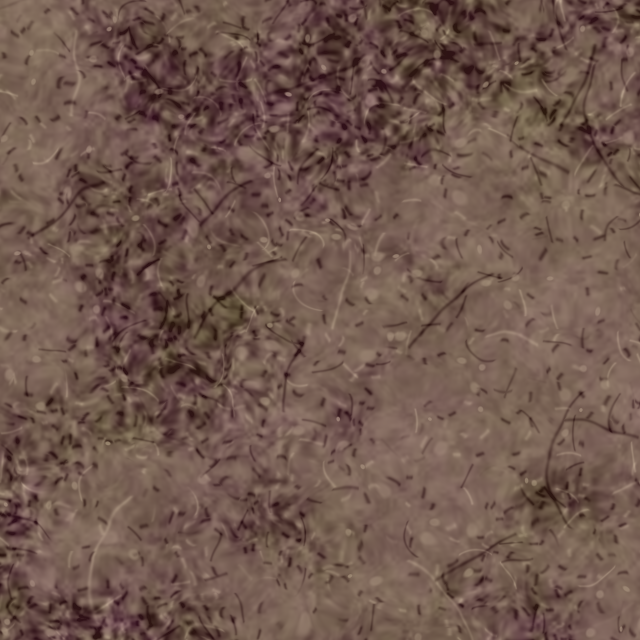
Give the GLSL for this texture, as a WebGL 1 fragment shader.

```glsl
precision highp float;
// Dry brown soil with patchy leaf litter, dark specks, pale grit and thin twigs.
uniform vec2 u_resolution;

const vec3 DARK_HUMUS = vec3(0.22, 0.12, 0.11);
const vec3 PALE_SOIL = vec3(0.55, 0.46, 0.40);
const vec3 OLIVE_TINT = vec3(-0.02, 0.05, -0.06);
const float PATCH_SCALE = 4.5;
const float GRAIN_SCALE = 75.0;
const float BARE_TONE = 0.81;
const float LITTER_TONE = 0.49;
const float BARE_GRAIN = 0.38;
const float LITTER_GRAIN = 1.35;
const float PEBBLE_SCALE = 34.0;
const float PEBBLE_SHARE = 0.09;

float hash(vec2 p) {
  vec3 q = fract(p.xyx * vec3(0.1031, 0.1030, 0.0973));
  q += dot(q, q.yzx + 33.33);
  return fract((q.x + q.y) * q.z);
}

vec2 hash2(vec2 p) {
  return vec2(hash(p + 17.3), hash(p + 71.9));
}

float noise(vec2 p) {
  vec2 i = floor(p);
  vec2 f = fract(p);
  f = f * f * (3.0 - 2.0 * f);
  float low = mix(hash(i), hash(i + vec2(1.0, 0.0)), f.x);
  float high = mix(hash(i + vec2(0.0, 1.0)), hash(i + 1.0), f.x);
  return mix(low, high, f.y);
}

float fbm(vec2 p) {
  float sum = 0.0;
  float amp = 0.53;
  for (int i = 0; i < 4; i++) {
    sum += amp * noise(p);
    p = mat2(1.6, 1.2, -1.2, 1.6) * p + 11.7;
    amp *= 0.5;
  }
  return sum;
}

// Soft curved strokes, one per cell: x = dark coverage, y = pale coverage.
vec2 strokes(vec2 p, float halfLength, float width, float density, float paleShare) {
  vec2 cell = floor(p);
  vec2 result = vec2(0.0);
  for (int y = -1; y <= 1; y++) {
    for (int x = -1; x <= 1; x++) {
      vec2 id = cell + vec2(float(x), float(y));
      vec2 q = p - id - hash2(id);
      vec2 rnd = hash2(id + 137.0);
      float angle = 6.2832 * rnd.x;
      float c = cos(angle);
      float s = sin(angle);
      q = mat2(c, -s, s, c) * q;
      q.y += (rnd.y - 0.5) * 1.2 * q.x * q.x;
      q.x = max(abs(q.x) - halfLength * mix(0.35, 1.0, rnd.y), 0.0);
      float mask = exp(-dot(q, q) / (width * width));
      mask *= smoothstep(-0.08, 0.08, density - hash(id + 291.0));
      float pale = step(hash(id + 53.0), paleShare);
      result = max(result, mask * vec2(1.0 - pale, pale));
    }
  }
  return result;
}

// Scattered rounded grit from rare cells.
float pebbles(vec2 p) {
  vec2 cell = floor(p);
  float cover = 0.0;
  for (int y = -1; y <= 1; y++) {
    for (int x = -1; x <= 1; x++) {
      vec2 id = cell + vec2(float(x), float(y));
      vec2 q = p - id - hash2(id + 400.0);
      vec2 rnd = hash2(id + 523.0);
      q *= vec2(mix(0.75, 1.3, rnd.y), 1.0);
      float radius = mix(0.14, 0.48, rnd.x * rnd.x);
      float disc = 1.0 - smoothstep(radius * 0.5, radius * 1.15, length(q));
      cover = max(cover, disc * step(hash(id + 611.0), PEBBLE_SHARE) * mix(1.0, 0.55, rnd.x));
    }
  }
  return cover;
}

void main() {
  vec2 uv = gl_FragCoord.xy / u_resolution;
  vec2 warp = vec2(noise(uv * 24.0), noise(uv * 24.0 + 40.0)) - 0.5;
  vec2 p = uv + warp * 0.018;

  // Litter gathers towards two opposite corners.
  float slope = 0.9 * (uv.x - 0.5) * (uv.y - 0.5) - 0.05 * (uv.x - 0.5);
  float litter = smoothstep(0.34, 0.66, fbm(p * PATCH_SCALE + 3.1) + slope);

  // Ground tone and crumbly grain.
  float grain = 0.65 * noise(p * GRAIN_SCALE) + 0.35 * noise(p.yx * GRAIN_SCALE * 1.9 + 9.0) - 0.5;
  float tone = mix(BARE_TONE, LITTER_TONE, litter);
  tone += grain * mix(BARE_GRAIN, LITTER_GRAIN, litter);
  tone += 0.22 * (noise(uv * 13.0 + 60.0) - 0.5);

  // Crumbs, fibres and long twigs.
  vec2 crumbs = strokes(p * 52.0, 0.34, 0.17, mix(0.22, 0.75, litter), 0.3);
  vec2 fibres = strokes(p * 25.0 + 80.0, 0.7, 0.055, mix(0.2, 0.8, litter), 0.5);
  vec2 twigs = strokes((uv + warp * 0.012) * 7.0 + 30.0, 0.75, 0.021, 0.4, 0.2);
  tone += dot(crumbs, vec2(-0.5, 0.3));
  tone += dot(fibres, vec2(-0.36, 0.3));
  tone += dot(twigs, vec2(-0.42, 0.3));
  tone = mix(tone, 1.3, 0.8 * pebbles(p * PEBBLE_SCALE));

  // Colour ramp with faint olive and mauve shifts.
  vec3 color = mix(DARK_HUMUS, PALE_SOIL, clamp(tone, -0.12, 1.5));
  float tint = noise(uv * 38.0 + 5.0) + noise(uv * 6.0 + 21.0) - 1.0;
  color += OLIVE_TINT * tint * mix(0.25, 0.7, litter);
  gl_FragColor = vec4(color, 1.0);
}
```
